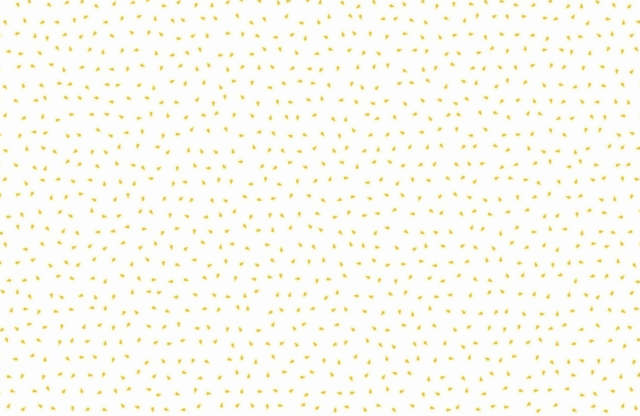
This pattern is drawn by a WebGL 1 fragment shader. Its source:

```glsl
precision highp float;
// Small golden seeds scattered evenly over a near-white ground.
// Each cell of a staggered grid holds one jittered, freely turned teardrop;
// the nearest distance drives a soft ink core and a faint cream halo.

uniform vec2 u_resolution;

#define ROWS 25.7          // grid rows over the canvas height
#define JITTER 0.44        // spread of a seed inside its cell
#define SEED_LENGTH 0.15   // distance between the two end circles
#define ROUND_END 0.095    // radius of the blunt end
#define POINTED_END 0.042  // radius of the tip
#define EDGE_INNER 0.075   // softness inside the outline
#define EDGE_OUTER 0.046   // softness outside the outline
#define RIM_WIDTH 0.055    // falloff length of the yellow rim
#define HALO_WIDTH 0.2     // reach of the faint cream halo
#define GROUND vec3(0.994, 0.994, 0.993)
#define INK_LOSS vec3(0.17, 0.2, 0.33)    // light removed by the core
#define HALO_LOSS vec3(0.0, 0.035, 0.25)  // light removed by rim and halo

const float TAU = 6.2831853;
const float HALO_SHARE = 0.16;

vec3 hash3(vec2 p) {
  vec3 q = fract(p.xyx * vec3(0.1031, 0.1030, 0.0973));
  q += dot(q, q.yxz + 33.33);
  return fract((q.xxy + q.yzz) * q.zyx);
}

// Signed distance to a teardrop that points along +y.
float teardrop(vec2 p) {
  p.x = abs(p.x);
  p.y += 0.4 * SEED_LENGTH;
  float slope = (ROUND_END - POINTED_END) / SEED_LENGTH;
  float side = sqrt(1.0 - slope * slope);
  float along = dot(p, vec2(-slope, side));
  if (along < 0.0) return length(p) - ROUND_END;
  if (along > side * SEED_LENGTH)
    return length(p - vec2(0.0, SEED_LENGTH)) - POINTED_END;
  return dot(p, vec2(side, slope)) - ROUND_END;
}

// Distance to the nearest seed among the surrounding cells.
float nearestSeed(vec2 p) {
  float nearest = 10.0;
  for (int j = -1; j <= 1; j++) {
    float row = floor(p.y) + float(j);
    float stagger = 0.5 * mod(row, 2.0);
    for (int i = -1; i <= 1; i++) {
      vec2 cell = vec2(floor(p.x - stagger) + float(i), row);
      vec3 rnd = hash3(cell + 17.0);
      vec2 center = cell + vec2(stagger, 0.0) + 0.5 + JITTER * (rnd.xy - 0.5);
      float c = cos(TAU * rnd.z);
      float s = sin(TAU * rnd.z);
      nearest = min(nearest, teardrop(mat2(c, -s, s, c) * (p - center)));
    }
  }
  return nearest;
}

void main() {
  float pixel = ROWS / u_resolution.y;
  float d = nearestSeed(gl_FragCoord.xy * pixel);

  // Soft core, never sharper than about one pixel.
  float inner = max(EDGE_INNER, 0.5 * pixel);
  float outer = max(EDGE_OUTER, 0.5 * pixel);
  float ink = 1.0 - smoothstep(-inner, outer, d);

  // Steep yellow rim that fades into a wide, faint halo.
  float outside = max(d, 0.0);
  float reach = outside / HALO_WIDTH;
  float halo = mix(exp(-outside / RIM_WIDTH), exp(-reach * reach), HALO_SHARE);

  gl_FragColor = vec4(GROUND - INK_LOSS * ink - HALO_LOSS * halo, 1.0);
}
```
